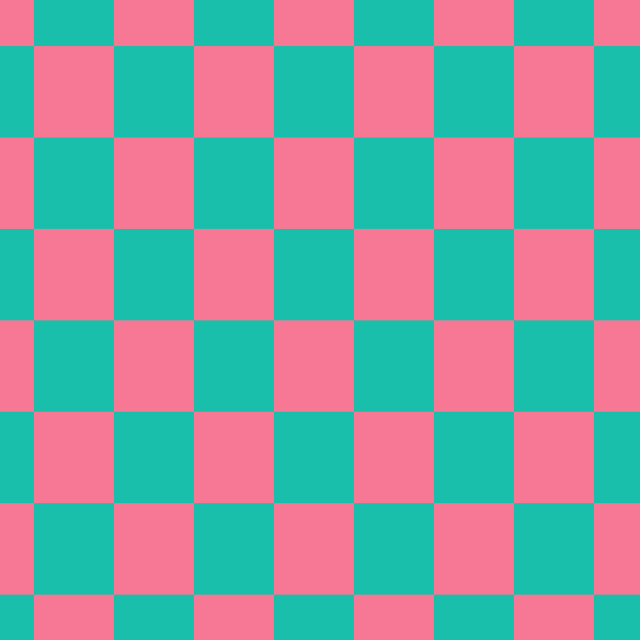
A WebGL 2 fragment shader for this pattern:

```glsl
#version 300 es
precision highp float;
// Two-colour checkerboard of tall rectangles, 8 cells across and 7 down.

uniform vec2 u_resolution;
out vec4 fragColor;

const vec3 TEAL = vec3(0.102, 0.749, 0.671);
const vec3 PINK = vec3(0.969, 0.471, 0.580);
const vec2 CELL_COUNT = vec2(8.0, 7.0);
const vec2 GRID_ORIGIN = vec2(0.0530, 0.0709);

// Square wave per axis, +1 in even cells and -1 in odd ones,
// with edges smoothed over one pixel.
vec2 smoothSquareWave(vec2 cellPos, vec2 pixelSize) {
    vec2 parity = 1.0 - 2.0 * mod(floor(cellPos), 2.0);
    vec2 edgeDistance = 0.5 - abs(fract(cellPos) - 0.5);
    return parity * clamp(2.0 * edgeDistance / pixelSize, 0.0, 1.0);
}

// Checker coverage: 1 where the cell indices sum to an even number.
float checker(vec2 cellPos, vec2 pixelSize) {
    vec2 wave = smoothSquareWave(cellPos, pixelSize);
    return 0.5 + 0.5 * wave.x * wave.y;
}

void main() {
    vec2 uv = gl_FragCoord.xy / u_resolution;
    vec2 cellPos = (uv - GRID_ORIGIN) * CELL_COUNT;
    vec2 pixelSize = CELL_COUNT / u_resolution;

    fragColor = vec4(mix(PINK, TEAL, checker(cellPos, pixelSize)), 1.0);
}
```
